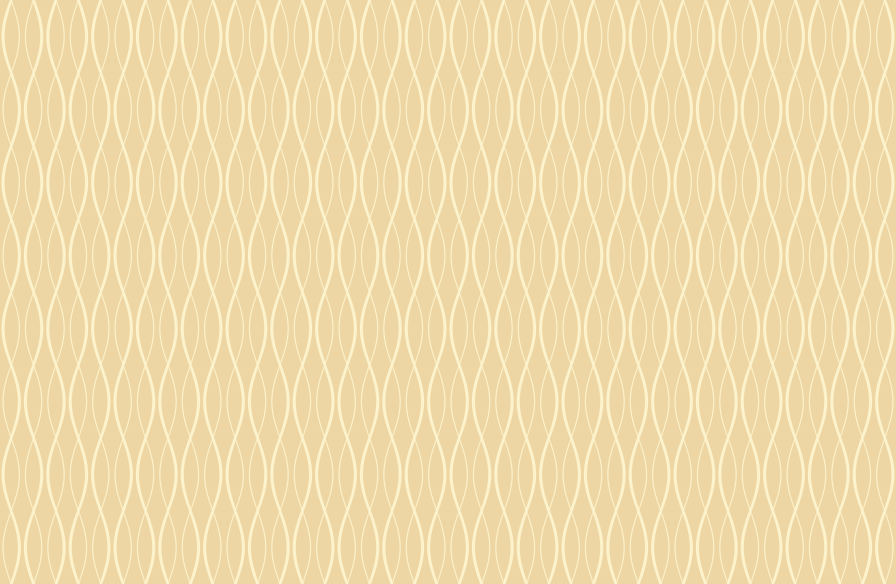
This pattern is drawn by a WebGL 1 fragment shader. Its source:

```glsl
precision highp float;
// Upright wavy ribbons on a plain sand ground: each narrow strip holds a bold
// sine line and its fine mirror image, and neighbouring strips swing in
// opposite directions. Whole numbers of waves make the sheet tile.

uniform vec2 u_resolution;

#define COLUMNS 20.0      // repeats across, two strips in each
#define ROWS 4.0          // waves down the sheet
#define SWING 0.182       // wave amplitude, in columns
#define BOLD_WIDTH 0.069  // bold line at its bulge, in columns
#define FINE_WIDTH 0.026  // fine line, in columns
#define TAPER 0.15        // share of width lost between bulges
#define GROUND_COLOR vec3(0.93, 0.84, 0.64)
#define LINE_COLOR vec3(0.99, 0.95, 0.80)

const float TAU = 6.2831853;

// Share of a pixel covered by a line, from the signed distance to its axis
float lineCoverage(float dist, float width, float pixel) {
  float nearEdge = clamp((dist + 0.5 * width) / pixel + 0.5, 0.0, 1.0);
  float farEdge = clamp((dist - 0.5 * width) / pixel + 0.5, 0.0, 1.0);
  return nearEdge - farEdge;
}

void main() {
  vec2 cell = gl_FragCoord.xy / u_resolution * vec2(COLUMNS, ROWS);
  float pixel = COLUMNS / u_resolution.x;

  // Two strips per column, with alternating swing direction
  float strip = floor(cell.x * 2.0);
  float offset = cell.x - (strip + 0.5) * 0.5;
  float direction = 1.0 - 2.0 * mod(strip, 2.0);

  // Wave position and its slope in square units
  float phase = TAU * fract(cell.y);
  float wave = direction * SWING * sin(phase);
  float rowHeight = u_resolution.y / ROWS * pixel;
  float slope = SWING * TAU / rowHeight * cos(phase);
  float perpendicular = inversesqrt(1.0 + slope * slope);

  // Lines are fullest at the bulges and slimmer where they cross
  float fullness = 1.0 - TAPER * (1.0 - abs(sin(phase)));
  float bold = lineCoverage((offset - wave) * perpendicular, BOLD_WIDTH * fullness, pixel);
  float fine = lineCoverage((offset + wave) * perpendicular, FINE_WIDTH * fullness, pixel);

  float ink = 1.0 - (1.0 - bold) * (1.0 - fine);
  gl_FragColor = vec4(mix(GROUND_COLOR, LINE_COLOR, ink), 1.0);
}
```
